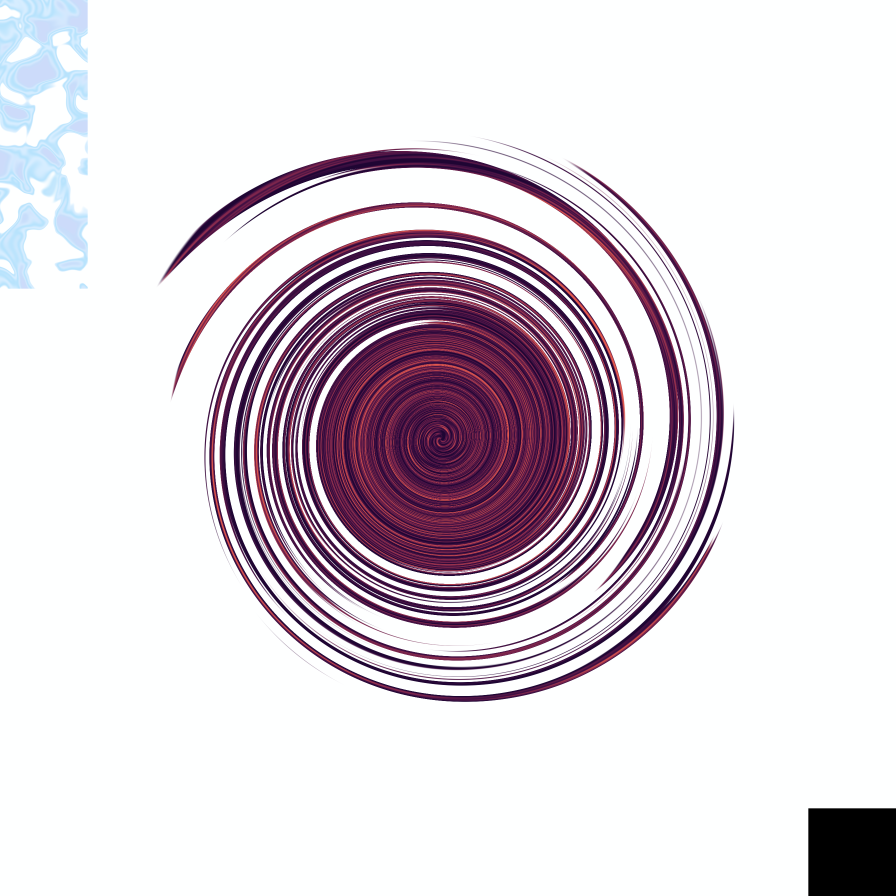
This background is drawn by a Shadertoy shader. Its source:

```glsl
// A plum and coral ink whirl on white, with a pale blue marbled patch and a black corner.
// Polar angle is unwound by a radius-dependent twist; gradient noise in the unwound
// space becomes streaks, and angular lobes shape the broad gaps and the loose arms.

#define CENTER vec2(0.492, 0.510)
#define TWIST 34.4          // total winding, radians
#define TWIST_RADIUS 0.11   // radius at which winding loosens
#define STREAKS 3.2         // streak density around a turn
#define RIM 0.347           // mean outer radius
#define SAMPLES 3           // supersampling per axis
#define PATCH_MIN vec2(0.0, 0.678)
#define PATCH_MAX vec2(0.0977, 1.0)
#define CORNER vec2(0.902, 0.098)

const vec3 PAPER = vec3(0.995, 1.0, 1.0);
const vec3 INDIGO = vec3(0.12, 0.02, 0.20);
const vec3 PLUM = vec3(0.25, 0.06, 0.26);
const vec3 CRIMSON = vec3(0.50, 0.15, 0.30);
const vec3 CORAL = vec3(0.90, 0.36, 0.30);

vec2 gradient(vec2 cell) {
    float h = fract(sin(dot(cell, vec2(127.1, 311.7))) * 43758.5);
    return vec2(cos(6.2832 * h), sin(6.2832 * h));
}

float gradientNoise(vec2 p) {
    vec2 i = floor(p), f = p - i;
    vec2 u = f * f * f * (f * (f * 6.0 - 15.0) + 10.0);
    vec2 e = vec2(1.0, 0.0);
    float low = mix(dot(gradient(i), f), dot(gradient(i + e.xy), f - e.xy), u.x);
    float high = mix(dot(gradient(i + e.yx), f - e.yx), dot(gradient(i + 1.0), f - 1.0), u.x);
    return mix(low, high, u.y);
}

// Soft bump around angle zero, periodic over a full turn.
float lobe(float angle, float halfWidth) {
    return smoothstep(cos(halfWidth), cos(halfWidth * 0.4), cos(angle));
}

// How much ink lies at an unwound position; positive means covered.
float inkCoverage(float r, float phase, vec2 q) {
    float streaks = gradientNoise(q) + 0.55 * gradientNoise(q * 2.3 + 17.0);
    float cover = streaks + mix(1.2, 0.13, smoothstep(0.115, 0.16, r));
    cover -= 0.20 * smoothstep(0.20, 0.28, r);

    // White groove around the core, then the widening outer gap
    float groove = smoothstep(0.12, 0.135, r) * (1.0 - smoothstep(0.18, 0.22, r));
    cover -= 0.9 * groove * lobe(phase - 3.1, 0.55);
    cover -= 0.75 * smoothstep(0.18, 0.25, r) * lobe(phase - 5.2, 1.65);

    // Ragged outer rim
    float rim = RIM + 0.033 * cos(phase - 2.2);
    cover -= 1.3 * smoothstep(-0.05, 0.02, r - rim);

    // One thin loose arm and one broad arm
    float armPhase = phase + 10.7 * (r - 0.28);
    float thin = lobe(armPhase - 5.08, 0.13) * smoothstep(0.20, 0.22, r)
               * (1.0 - smoothstep(0.28, 0.32, r));
    float broad = lobe(armPhase - 3.55, 0.22) * smoothstep(0.23, 0.26, r)
                * (1.0 - smoothstep(0.32, 0.385, r));
    return max(cover, max(thin, broad) - 0.35);
}

vec3 whirl(vec2 uv) {
    vec2 d = uv - CENTER;
    float r = length(d);
    if (r > 0.42) return PAPER;
    float phase = atan(d.y, d.x + 1e-6) - TWIST * atan(r / TWIST_RADIUS);
    vec2 q = STREAKS * smoothstep(-0.01, 0.05, r) * vec2(cos(phase), sin(phase));
    q += r * vec2(9.0, 7.0);

    // Streak colours
    float tone = gradientNoise(q * 1.7 + 41.0) + 0.7 * gradientNoise(q * 4.1 + 73.0);
    tone += 0.10 * smoothstep(0.02, 0.07, r) * (1.0 - smoothstep(0.12, 0.17, r));
    vec3 ink = mix(INDIGO, PLUM, smoothstep(-0.35, 0.0, tone));
    ink = mix(ink, CRIMSON, smoothstep(0.02, 0.32, tone));
    ink = mix(ink, CORAL, smoothstep(0.32, 0.65, tone));
    return mix(PAPER, ink, smoothstep(-0.03, 0.05, inkCoverage(r, phase, q)));
}

// Pale blobs with fine contour veins.
vec3 marble(vec2 uv) {
    vec2 p = uv * 30.0;
    p += 0.8 * vec2(gradientNoise(p * 0.9 + 5.0), gradientNoise(p * 0.9 + 31.0));
    float n = gradientNoise(p) + 0.35 * gradientNoise(p * 2.1 + 9.0);
    float veins = 0.5 + 0.5 * sin(n * 32.0);
    vec3 tint = mix(vec3(0.72, 0.89, 0.99), vec3(0.84, 0.93, 1.0), veins);
    tint = mix(tint, vec3(0.80, 0.86, 0.98), smoothstep(0.15, 0.4, n));
    float fill = n + 0.06 + 0.7 * (uv.y - 0.80) - 2.0 * (uv.x - 0.05);
    return mix(PAPER, tint, smoothstep(-0.03, 0.03, fill));
}

vec3 scene(vec2 uv) {
    if (uv.x > CORNER.x && uv.y < CORNER.y) return vec3(0.0);
    if (all(greaterThan(uv, PATCH_MIN)) && all(lessThan(uv, PATCH_MAX))) return marble(uv);
    return whirl(uv);
}

void mainImage(out vec4 fragColor, in vec2 fragCoord) {
    vec3 sum = vec3(0.0);
    for (int y = 0; y < SAMPLES; y++)
    for (int x = 0; x < SAMPLES; x++) {
        vec2 offset = (vec2(x, y) + 0.5) / float(SAMPLES) - 0.5;
        sum += scene((fragCoord + offset) / iResolution.xy);
    }
    fragColor = vec4(sum / float(SAMPLES * SAMPLES), 1.0);
}
```
